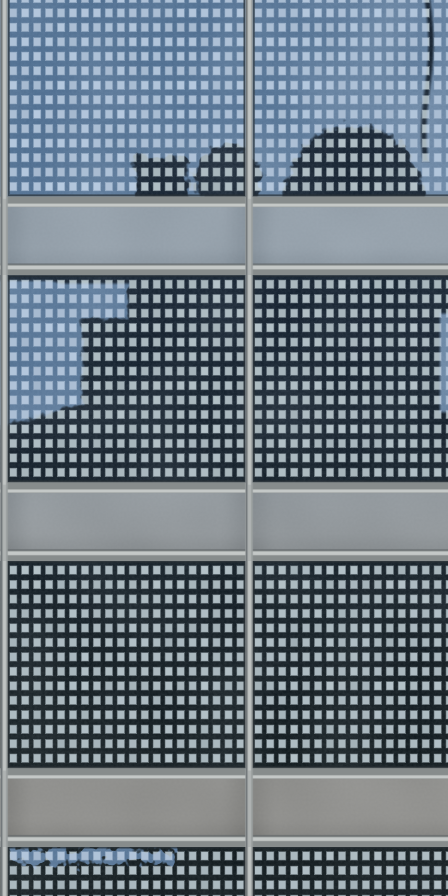
A Shadertoy shader for this texture:

```glsl
// Office facade: dotted glass panes reflecting sky and trees, split by metal spandrels and mullions.

vec2 hashGradient(vec2 cell) {
    float a = 6.2832 * fract(sin(dot(cell, vec2(127.1, 311.7))) * 43758.5);
    return vec2(cos(a), sin(a));
}

float gradientNoise(vec2 p) {
    vec2 i = floor(p), f = fract(p), w = f * f * (3.0 - 2.0 * f);
    vec2 e = vec2(0, 1);
    float low = mix(dot(hashGradient(i), f), dot(hashGradient(i + e.yx), f - e.yx), w.x);
    float high = mix(dot(hashGradient(i + e), f - e), dot(hashGradient(i + 1.0), f - 1.0), w.x);
    return mix(low, high, w.y);
}

float boxDistance(vec2 p, vec2 halfSize) {
    vec2 d = abs(p) - halfSize;
    return length(max(d, 0.0)) + min(max(d.x, d.y), 0.0);
}

float fill(float d, float soft) {
    return smoothstep(soft, -soft, d);
}

// Distance to the bright part of the reflection, negative inside the sky
float skyDistance(vec2 q) {
    float rough = 1.6 * gradientNoise(q * 0.45) + 0.8 * gradientNoise(q * 1.1);
    if (q.y < 50.0) {
        float dome = (length((q - vec2(79, 45)) / vec2(15.5, 17)) - 1.0) * 15.0;
        float trees = min(boxDistance(q - vec2(36, 43), vec2(6, 8)), length(q - vec2(51, 40)) - 7.5);
        float pole = abs(q.x - 95.4 - 0.8 * sin(q.y * 0.16)) - 0.6;
        pole = max(pole, q.y - 36.0);
        return -min(min(dome, trees) + rough, pole);
    }
    if (q.y < 112.0) {
        float tall = max(q.x - 18.3, q.y - 95.5 + 0.3 * q.x);
        float ledge = max(q.x - 28.5, q.y - 71.0);
        float eave = 62.7 - q.y + 0.6 * smoothstep(11.0, 14.0, q.x);
        float sliver = boxDistance(q - vec2(100, 81), vec2(1.8, 11));
        return min(max(min(tall, ledge) + 0.6 * rough, eave), sliver);
    }
    return q.y < 180.0 ? 5.0 : boxDistance(q - vec2(20, 191), vec2(18, 1.6)) + 2.0 * rough;
}

void mainImage(out vec4 fragColor, in vec2 fragCoord) {
    // Canvas is 100 wide and 200 tall, with y running down
    vec2 q = vec2(fragCoord.x, iResolution.y - fragCoord.y) * vec2(100, 200) / iResolution.xy;
    float soft = max(70.0 / iResolution.x, 0.22);
    vec2 bay = vec2(54.7, 63.8);
    vec2 local = mod(q - vec2(0.9, -2.4), bay);
    float side = mod(local.x + 0.5 * bay.x, bay.x) - 0.5 * bay.x;
    float grain = gradientNoise(q * 1.7) + 0.5 * gradientNoise(q * 4.1);
    float cloud = gradientNoise(q * 0.07 + 3.0);
    float descent = smoothstep(50.0, 185.0, q.y);

    // Spandrel sheet, cooler near the top and shaded along its lower edge
    vec3 color = mix(vec3(0.59, 0.635, 0.675), vec3(0.57, 0.57, 0.56), descent);
    color += 0.03 * cloud + 0.008 * grain - 0.03 * smoothstep(57.0, 61.5, local.y);
    color -= 0.05 * smoothstep(7.0, 0.0, abs(side));

    // Horizontal rails with bright lips and thin shadow lines
    float rail = max(fill(abs(local.y - 47.3) - 1.3, soft), fill(61.4 - local.y, soft));
    color = mix(color, vec3(0.53, 0.55, 0.55), rail);
    color = mix(color, vec3(0.77, 0.785, 0.78), fill(abs(local.y - 48.2) - 0.35, soft));
    color = mix(color, vec3(0.77, 0.785, 0.78), fill(abs(local.y - 62.1) - 0.42, soft));
    color = mix(color, vec3(0.36, 0.38, 0.39), 0.7 * fill(abs(local.y - 61.35) - 0.15, soft));

    // Vertical mullion, fainter where it crosses the spandrels
    float atGlass = fill(local.y - 46.8, soft);
    color = mix(color, vec3(0.60, 0.62, 0.62), fill(abs(side) - 0.85, soft));
    color = mix(color, vec3(0.77, 0.785, 0.78), mix(0.5, 0.9, atGlass) * fill(abs(side - 0.1) - 0.35, soft));
    color = mix(color, vec3(0.34, 0.36, 0.38), 0.7 * fill(abs(side + 0.55) - 0.12, soft));

    // Reflection: blue sky over dark buildings and foliage
    float sky = fill(skyDistance(q), 0.5);
    vec3 skyColor = mix(vec3(0.33, 0.45, 0.58), vec3(0.46, 0.56, 0.67),
        clamp(0.1 + 0.6 * smoothstep(40.0, 95.0, q.x) + 0.2 * smoothstep(15.0, 45.0, q.y) + 0.5 * cloud, 0.0, 1.0));
    vec3 darkColor = mix(vec3(0.13, 0.18, 0.235), vec3(0.115, 0.15, 0.165), descent);
    darkColor += 0.05 * cloud + 0.035 * grain;
    vec3 glass = mix(darkColor, skyColor + 0.02 * grain, sky);

    // Printed dots, 20 columns by 14 rows in each pane
    vec2 pitch = vec2(2.67, 3.23);
    vec2 dotId = clamp(round((local - 2.05) / pitch), vec2(0), vec2(19, 13));
    float dotMask = fill(boxDistance(local - 2.05 - dotId * pitch, vec2(0.82, 0.95)), soft);
    vec3 dotColor = mix(vec3(0.69, 0.745, 0.77), vec3(0.69, 0.765, 0.85), sky);
    dotColor += 0.07 * gradientNoise(dotId * 0.73 + floor((q + 3.0) / bay) * 7.3);
    glass = mix(glass, dotColor, dotMask * 0.97);

    // Dark gasket around each pane
    float pane = boxDistance(local - vec2(27.35, 23.1), vec2(26.5, 23.1));
    glass = mix(glass, vec3(0.15, 0.18, 0.20), 0.75 * fill(abs(pane + 0.2) - 0.2, soft));
    color = mix(color, glass, fill(pane, soft));

    fragColor = vec4(clamp(color, 0.0, 1.0), 1.0);
}
```
